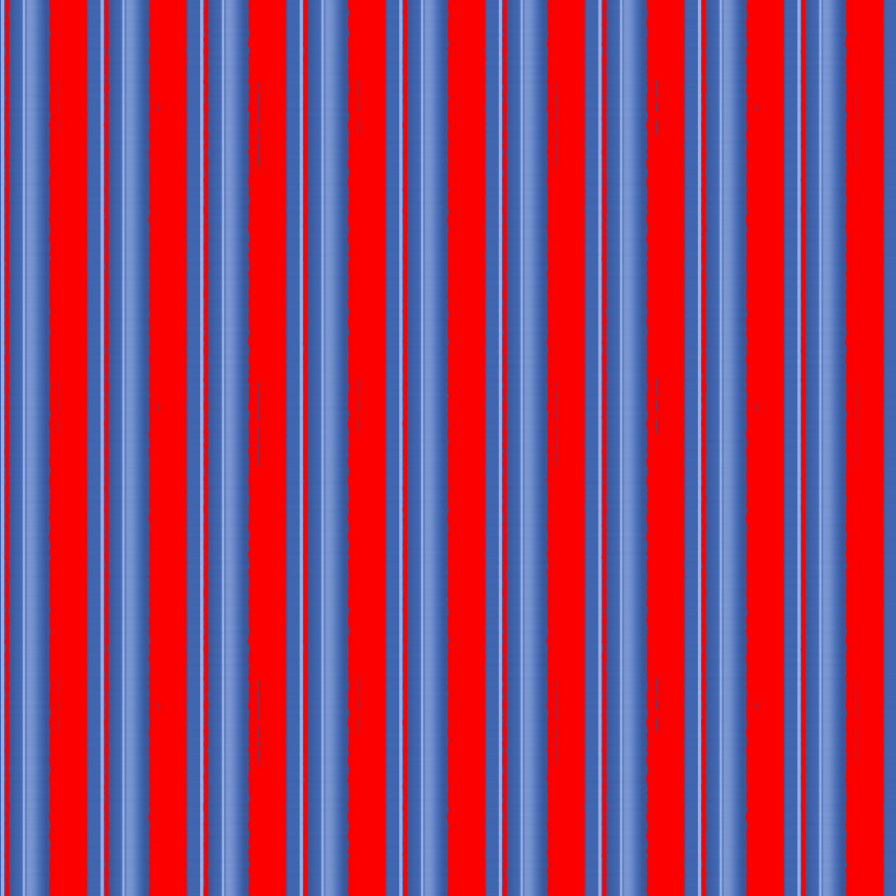
Reproduce this pattern procedurally as a WebGL 1 fragment shader.

```glsl
precision highp float;
uniform vec2 u_resolution;

// Layout: positions are fractions of one stripe period
const float STRIPES = 9.0;
const float WEAR_TILES = 3.0;      // wear recurs every third stripe and third of the height
const float STRIPE_SHIFT = 0.3;    // puts the cell border inside the wide red gap
const float FLAT_LEFT = 0.172;
const float FLAT_RIGHT = 0.350;
const float ROUND_LEFT = 0.391;
const float ROUND_RIGHT = 0.798;
const float GLINT_X = 0.326;
const float GLINT_WIDTH = 0.032;
const float FRINGE = 0.014;        // narrowest blend between red and blue
const float SCRATCH_X = 0.895;
const float SCRATCH_WIDTH = 0.012;
const vec3 SCRATCH_Y = vec3(0.64, 0.636, 0.59);      // centre, by stripe in the wear tile
const vec3 SCRATCH_HALF = vec3(0.09, 0.012, 0.15);   // half length

// Wear
const float EDGE_BUMPS = 32.0;
const float EDGE_ROUGHNESS = 0.022;
const float GRAIN_ROWS = 64.0;
const float GRAIN = 0.035;

const vec3 RED = vec3(0.99, 0.0, 0.0);
const vec3 BLUE = vec3(0.25, 0.40, 0.69);
const vec3 SHADE = vec3(0.225, 0.345, 0.60);
const vec3 LIGHT = vec3(0.48, 0.59, 0.82);
const vec3 GLINT = vec3(0.62, 0.71, 0.91);
const vec3 SCRATCH = vec3(0.42, 0.23, 0.41);

float hash(vec2 p) {
  return fract(sin(dot(p, vec2(127.1, 311.7))) * 43758.5);
}

// One-dimensional gradient noise that wraps after a whole number of cells
float gradientNoise(float x, float period, float seed) {
  float cell = floor(x);
  float f = x - cell;
  float slopeA = hash(vec2(mod(cell, period), seed)) * 2.0 - 1.0;
  float slopeB = hash(vec2(mod(cell + 1.0, period), seed)) * 2.0 - 1.0;
  float blend = f * f * f * (f * (f * 6.0 - 15.0) + 10.0);
  return mix(slopeA * f, slopeB * (f - 1.0), blend);
}

// Two octaves along a tile of unit height
float roughness(float y, float seed) {
  return gradientNoise(y * EDGE_BUMPS, EDGE_BUMPS, seed)
       + 0.6 * gradientNoise(y * EDGE_BUMPS * 2.0, EDGE_BUMPS * 2.0, seed + 17.0);
}

float band(float x, float left, float right, float blur) {
  return clamp((x - left) / blur + 0.5, 0.0, 1.0)
       - clamp((x - right) / blur + 0.5, 0.0, 1.0);
}

// Cross-section of the rounded bar, v runs from 0 at its left to 1 at its right
vec3 roundBar(float v, float blur) {
  vec3 color = mix(SHADE, BLUE, smoothstep(0.0, 0.25, v));
  float sheen = smoothstep(0.26, 0.44, v) * (1.0 - smoothstep(0.50, 0.86, v));
  color = mix(color, LIGHT, sheen);
  color = mix(color, GLINT, 0.85 * band(v, 0.34, 0.39, blur));
  color = mix(color, BLUE, 0.45 * band(v, 0.40, 0.44, blur));
  return mix(color, SHADE, smoothstep(0.78, 0.93, v));
}

// Flat bar with a glint near its right side
vec3 flatBar(float x, float blur) {
  vec3 color = mix(SHADE, BLUE, smoothstep(FLAT_LEFT, FLAT_LEFT + 0.03, x));
  float glint = band(x, GLINT_X - 0.5 * GLINT_WIDTH, GLINT_X + 0.5 * GLINT_WIDTH, blur);
  return mix(color, GLINT, 0.9 * glint);
}

void main() {
  vec2 uv = gl_FragCoord.xy / u_resolution;
  float pixel = STRIPES / u_resolution.x;
  float blur = max(pixel, FRINGE);
  float across = uv.x * STRIPES + STRIPE_SHIFT;
  float x = fract(across);
  float column = mod(floor(across), WEAR_TILES);
  float tileY = uv.y * WEAR_TILES;

  // Ragged borders, roughest on the right of each bar
  float flatLeft = FLAT_LEFT + 0.25 * EDGE_ROUGHNESS * roughness(tileY, column + 3.0);
  float flatRight = FLAT_RIGHT + 0.5 * EDGE_ROUGHNESS * roughness(tileY, column + 7.0);
  float roundLeft = ROUND_LEFT + 0.4 * EDGE_ROUGHNESS * roughness(tileY, column + 11.0);
  float roundRight = ROUND_RIGHT + EDGE_ROUGHNESS * roughness(tileY, column + 23.0);

  // Broken scratch in the wide gap
  vec3 pick = vec3(equal(vec3(column), vec3(0.0, 1.0, 2.0)));
  float reach = abs(fract(tileY) - dot(pick, SCRATCH_Y));
  float blurY = WEAR_TILES / u_resolution.y;
  float scratch = clamp((dot(pick, SCRATCH_HALF) - reach) / blurY + 0.5, 0.0, 1.0);
  scratch *= smoothstep(-0.12, 0.02, roughness(tileY, column + 41.0));
  scratch *= band(x, SCRATCH_X - 0.5 * SCRATCH_WIDTH, SCRATCH_X + 0.5 * SCRATCH_WIDTH, pixel);

  // Bars with faint horizontal grain over the red ground
  float grain = 1.0 + GRAIN * gradientNoise(tileY * GRAIN_ROWS, GRAIN_ROWS, column + 59.0);
  float barWidth = ROUND_RIGHT - ROUND_LEFT;
  vec3 color = mix(RED, SCRATCH, scratch);
  color = mix(color, flatBar(x, pixel) * grain, band(x, flatLeft, flatRight, blur));
  vec3 bar = roundBar((x - ROUND_LEFT) / barWidth, pixel / barWidth) * grain;
  color = mix(color, bar, band(x, roundLeft, roundRight, blur));

  gl_FragColor = vec4(color, 1.0);
}
```
